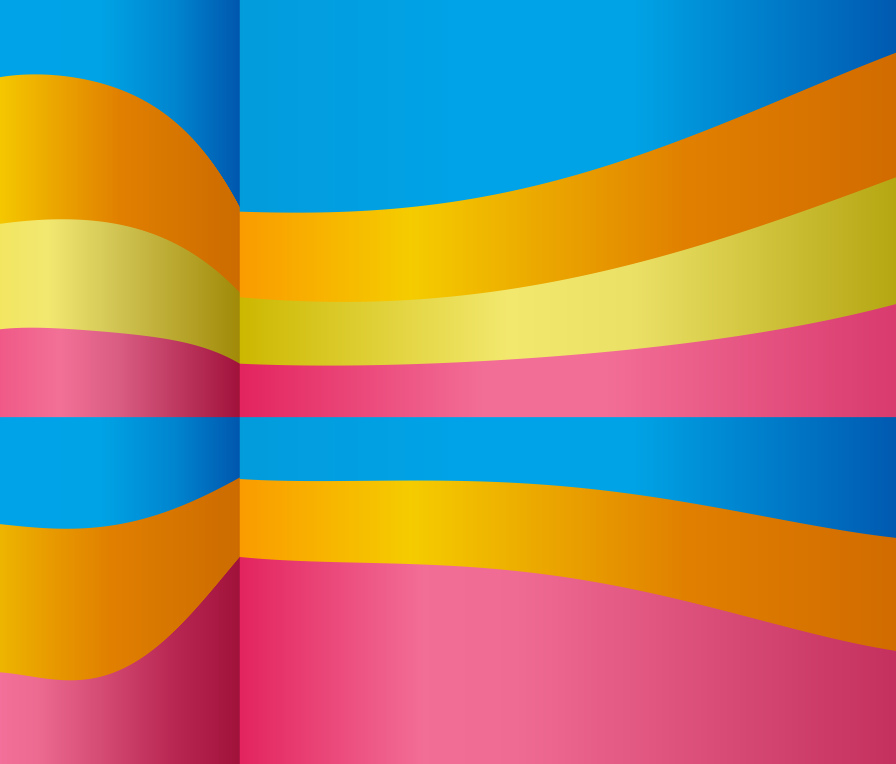
Write a WebGL 1 fragment shader that draws this background.

```glsl
precision highp float;
// Folded two-panel backdrop of wavy blue, orange, yellow and pink bands.
uniform vec2 u_resolution;

// Smooth curve through five evenly spaced heights, t in 0..1
float curve(float t, float h0, float h1, float h2, float h3, float h4) {
  float s = 4.0 * t, a = s - 1.0, b = s - 2.0, c = s - 3.0, d = s - 4.0;
  return h0 * a * b * c * d / 24.0 - h1 * s * b * c * d / 6.0
       + h2 * s * a * c * d / 4.0 - h3 * s * a * b * d / 6.0
       + h4 * s * a * b * c / 24.0;
}

// Four-colour gradient with its stops in ascending order
vec3 ramp(float t, vec4 stops, vec3 a, vec3 b, vec3 c, vec3 d) {
  vec3 k = clamp((t - stops.xyz) / (stops.yzw - stops.xyz), 0.0, 1.0);
  return mix(mix(mix(a, b, k.x), c, k.y), d, k.z);
}

// Antialiased coverage of the area below an edge
float below(float y, float edge) {
  return clamp((edge - y) * u_resolution.y + 0.5, 0.0, 1.0);
}

// Upper group of four bands, then the lower group of three
vec3 stack(float y, vec3 upper, vec3 lower, vec3 blue, vec3 orange,
           vec3 lowOrange, vec3 yellow, vec3 pink, vec3 lowPink) {
  vec3 col = mix(blue, orange, below(y, upper.x));
  col = mix(col, yellow, below(y, upper.y));
  col = mix(col, pink, below(y, upper.z));
  col = mix(col, blue, below(y, lower.x));
  col = mix(col, lowOrange, below(y, lower.y));
  return mix(col, lowPink, below(y, lower.z));
}

vec3 leftPanel(float t, float y) {
  vec3 upper = vec3(curve(t, 0.899, 0.901, 0.883, 0.835, 0.729),
                    curve(t, 0.707, 0.713, 0.706, 0.678, 0.617),
                    curve(t, 0.569, 0.570, 0.564, 0.553, 0.524));
  vec3 lower = vec3(0.454,
                    curve(t, 0.314, 0.308, 0.314, 0.337, 0.375),
                    curve(t, 0.120, 0.110, 0.123, 0.181, 0.271));
  vec3 blue = ramp(t, vec4(0.0, 0.42, 0.73, 1.0), vec3(0.0, 0.64, 0.91),
    vec3(0.0, 0.64, 0.90), vec3(0.0, 0.52, 0.81), vec3(0.0, 0.34, 0.68));
  vec3 orange = ramp(t, vec4(0.0, 0.18, 0.5, 1.0), vec3(0.96, 0.78, 0.0),
    vec3(0.93, 0.68, 0.0), vec3(0.88, 0.50, 0.0), vec3(0.80, 0.42, 0.0));
  vec3 lowOrange = ramp(t, vec4(0.0, 0.2, 0.46, 1.0), vec3(0.93, 0.71, 0.0),
    vec3(0.91, 0.61, 0.0), vec3(0.88, 0.50, 0.0), vec3(0.80, 0.42, 0.0));
  vec3 yellow = ramp(t, vec4(0.0, 0.2, 0.48, 1.0), vec3(0.95, 0.90, 0.38),
    vec3(0.95, 0.91, 0.44), vec3(0.82, 0.77, 0.33), vec3(0.63, 0.54, 0.03));
  vec3 pink = ramp(t, vec4(0.0, 0.25, 0.5, 1.0), vec3(0.94, 0.35, 0.53),
    vec3(0.95, 0.44, 0.59), vec3(0.85, 0.36, 0.51), vec3(0.63, 0.07, 0.23));
  vec3 lowPink = ramp(t, vec4(0.0, 0.15, 0.73, 1.0), vec3(0.95, 0.44, 0.60),
    vec3(0.93, 0.42, 0.57), vec3(0.72, 0.15, 0.32), vec3(0.63, 0.07, 0.23));
  return stack(y, upper, lower, blue, orange, lowOrange, yellow, pink, lowPink);
}

vec3 rightPanel(float t, float y) {
  vec3 upper = vec3(curve(t, 0.723, 0.728, 0.768, 0.843, 0.931),
                    curve(t, 0.611, 0.607, 0.635, 0.692, 0.768),
                    curve(t, 0.524, 0.523, 0.535, 0.559, 0.602));
  vec3 lower = vec3(0.454,
                    curve(t, 0.373, 0.371, 0.363, 0.332, 0.296),
                    curve(t, 0.271, 0.262, 0.244, 0.198, 0.148));
  vec3 blue = ramp(t, vec4(0.0, 0.35, 0.6, 1.0), vec3(0.01, 0.61, 0.86),
    vec3(0.0, 0.64, 0.91), vec3(0.0, 0.64, 0.90), vec3(0.0, 0.35, 0.69));
  vec3 orange = ramp(t, vec4(0.0, 0.26, 0.68, 1.0), vec3(0.98, 0.61, 0.0),
    vec3(0.96, 0.80, 0.0), vec3(0.88, 0.50, 0.0), vec3(0.82, 0.42, 0.0));
  vec3 yellow = ramp(t, vec4(0.0, 0.41, 0.6, 1.0), vec3(0.80, 0.72, 0.0),
    vec3(0.95, 0.91, 0.43), vec3(0.92, 0.88, 0.40), vec3(0.71, 0.65, 0.07));
  vec3 pink = ramp(t, vec4(0.0, 0.37, 0.56, 1.0), vec3(0.89, 0.14, 0.37),
    vec3(0.95, 0.43, 0.59), vec3(0.95, 0.43, 0.59), vec3(0.85, 0.23, 0.43));
  vec3 lowPink = ramp(t, vec4(0.0, 0.28, 0.42, 1.0), vec3(0.89, 0.14, 0.37),
    vec3(0.95, 0.43, 0.59), vec3(0.94, 0.42, 0.58), vec3(0.77, 0.19, 0.37));
  return stack(y, upper, lower, blue, orange, orange, yellow, pink, lowPink);
}

void main() {
  vec2 p = gl_FragCoord.xy / u_resolution;
  float fold = 0.2676;
  vec3 left = leftPanel(min(p.x / fold, 1.0), p.y);
  vec3 right = rightPanel(max((p.x - fold) / (1.0 - fold), 0.0), p.y);
  float side = clamp((p.x - fold) * u_resolution.x + 0.5, 0.0, 1.0);
  gl_FragColor = vec4(mix(left, right, side), 1.0);
}
```
